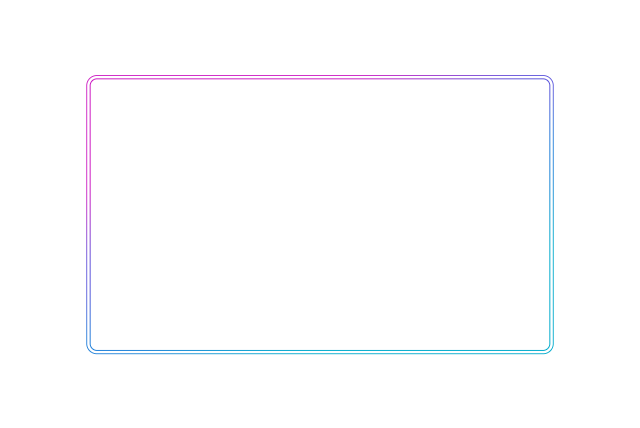
Give the GLSL for this background, as a WebGL 1 fragment shader.

```glsl
precision highp float;
// White background with a thin double rounded frame in a magenta to cyan gradient.

uniform vec2 u_resolution;

float roundedBox(vec2 p, vec2 halfSize, float radius) {
  vec2 q = abs(p) - halfSize + radius;
  return length(max(q, 0.0)) + min(max(q.x, q.y), 0.0) - radius;
}

// Share of a pixel covered by a line, exact even for lines thinner than a pixel
float lineCoverage(float dist, float width, float pixel) {
  float high = min(dist + 0.5 * pixel, 0.5 * width);
  float low = max(dist - 0.5 * pixel, -0.5 * width);
  return clamp((high - low) / pixel, 0.0, 1.0);
}

vec3 frameColor(float t) {
  vec3 magenta = vec3(0.80, 0.10, 0.76);
  vec3 indigo = vec3(0.36, 0.33, 0.86);
  vec3 blue = vec3(0.12, 0.50, 0.85);
  vec3 cyan = vec3(0.00, 0.67, 0.80);
  vec3 color = mix(magenta, indigo, smoothstep(0.22, 0.42, t));
  color = mix(color, blue, smoothstep(0.42, 0.58, t));
  return mix(color, cyan, smoothstep(0.58, 0.80, t));
}

void main() {
  // Canvas height is one unit, centred on the frame
  float pixel = 1.0 / u_resolution.y;
  vec2 p = (gl_FragCoord.xy - 0.5 * u_resolution) * pixel + vec2(0.0, 0.0015);

  // Outer and inner outlines
  float outer = roundedBox(p, vec2(0.5450, 0.3250), 0.0235);
  float inner = roundedBox(p, vec2(0.5370, 0.3173), 0.0160);
  float ink = max(lineCoverage(outer, 0.0021, pixel),
                  lineCoverage(inner, 0.0023, pixel));

  // Diagonal gradient from the top left to the bottom right
  vec2 across = vec2(p.x, -p.y) / vec2(1.09, 0.65) + 0.5;
  float t = dot(across, vec2(0.42, 0.58));

  gl_FragColor = vec4(mix(vec3(1.0), frameColor(t), ink), 1.0);
}
```
